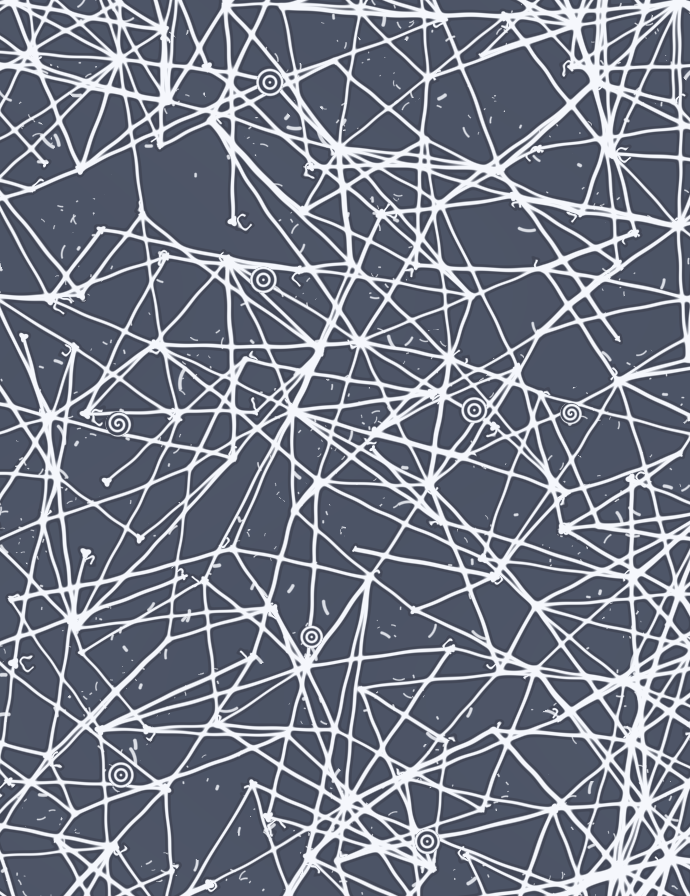
Write a Shadertoy shader that draws this pattern.

```glsl
// A tangled web of chalk-white lines on slate: jittered grid nodes throw out
// straight edges, a few hub nodes throw whole stars. Small hooks, knots, coiled
// rings and patches of fine splintered debris are scattered between them.

const vec3 SLATE = vec3(0.302, 0.332, 0.402);
const vec3 SHADE = vec3(0.26, 0.28, 0.34);
const vec3 CHALK = vec3(0.96, 0.97, 0.99);
const float TAU = 6.2831853;
const float NODE_CELL = 0.073;   // node spacing, in canvas heights

vec3 hash3(vec2 cell, float seed) {
    vec3 q = fract(cell.xyx * vec3(0.1031, 0.1030, 0.0973) + seed * 0.137);
    q += dot(q, q.yxz + 33.33);
    return fract((q.xxy + q.yzz) * q.zyx);
}

vec2 direction(float turn) {
    return vec2(cos(TAU * turn), sin(TAU * turn));
}

vec2 nodePosition(vec2 cell) {
    return cell + 0.1 + 0.8 * hash3(cell, 1.0).xy;
}

float segmentDistance(vec2 p, vec2 a, vec2 b) {
    vec2 ab = b - a, ap = p - a;
    return length(ap - ab * clamp(dot(ap, ab) / max(dot(ab, ab), 1e-5), 0.0, 1.0));
}

// Arc whose midpoint lies at the origin, turned by a fraction of a circle
float arcDistance(vec2 p, float turn, float halfSpan, float radius) {
    vec2 axis = direction(turn);
    p = mat2(axis.x, axis.y, -axis.y, axis.x) * p + vec2(0.0, radius);
    p.x = abs(p.x);
    vec2 tip = vec2(sin(halfSpan), cos(halfSpan));
    return tip.y * p.x > tip.x * p.y ? length(p - tip * radius) : abs(length(p) - radius);
}

// Edges blended with a soft minimum, so that crossings fill in slightly
float webDistance(vec2 p, float cellSize, float sharpness) {
    vec2 g = p / cellSize, home = floor(g);
    float sum = 1e-20;
    for (int y = -3; y <= 3; y++)
    for (int x = -3; x <= 3; x++) {
        vec2 cell = home + vec2(x, y);
        vec2 start = nodePosition(cell);
        vec3 kind = hash3(cell, 2.0);
        int edges = kind.x < 0.12 ? 8 : (kind.y < 0.5 ? 1 : 2);
        for (int i = 0; i < edges; i++) {
            vec3 h = hash3(cell, 5.0 + float(i));
            float turn = kind.z + (float(i) + 0.7 * h.x) / float(edges);
            vec2 reach = round(mix(1.2, 3.3, h.y) * direction(turn));
            float d = segmentDistance(g, start, nodePosition(cell + reach)) * cellSize;
            sum += exp(-sharpness * (d - mix(0.0014, 0.0022, h.z)));
        }
    }
    return -log(sum) / sharpness;
}

// A lobed knot on every node, with a curled hook on many of them
float knotDistance(vec2 p, float cellSize) {
    vec2 g = p / cellSize, home = floor(g);
    float d = 1.0;
    for (int y = -1; y <= 1; y++)
    for (int x = -1; x <= 1; x++) {
        vec2 cell = home + vec2(x, y);
        vec2 q = (g - nodePosition(cell)) * cellSize;
        vec3 h = hash3(cell, 3.0);
        float lobes = 0.0012 * sin(3.0 * atan(q.y, q.x + 1e-6) + TAU * h.x);
        d = min(d, length(q) - mix(0.002, 0.0055, h.y) - lobes);
        if (h.z > 0.35) {
            vec2 bend = q - 0.008 * direction(h.y) + 0.0012 * sin(q.yx * 500.0);
            d = min(d, arcDistance(bend, h.x, 0.6 + 1.6 * h.y, mix(0.004, 0.009, h.x)) - 0.0013);
        }
    }
    return d;
}

// Short, mostly straight splinters, one per cell where the hash is below density
float debrisDistance(vec2 p, float cellSize, float density, float seed) {
    vec2 g = p / cellSize, home = floor(g);
    float d = 1.0;
    for (int y = -1; y <= 1; y++)
    for (int x = -1; x <= 1; x++) {
        vec2 cell = home + vec2(x, y);
        vec3 h = hash3(cell, seed), k = hash3(cell, seed + 1.0);
        if (h.z < density)
            d = min(d, arcDistance(g - cell - h.xy, k.x, 0.04 + 0.45 * k.y * k.y,
                                   0.4 + 0.7 * k.z) - 0.02 - 0.06 * k.z);
    }
    return d * cellSize;
}

// x: distance to a coil's strokes, y: distance to its disc
vec2 coilDistance(vec2 p, float cellSize) {
    vec2 cell = floor(p / cellSize);
    vec3 h = hash3(cell, 21.0), k = hash3(cell, 22.0);
    if (k.x > 0.35) return vec2(1.0);
    vec2 q = p - (cell + 0.15 + 0.7 * h.xy) * cellSize;
    float radius = mix(0.009, 0.014, h.z), r = length(q);
    float gap = radius * 0.5;
    float turn = k.y > 0.5 ? atan(q.y, q.x + 1e-6) / TAU : 0.0;
    float stroke = abs(fract(r / gap + turn + 0.5) - 0.5) * gap - 0.0014;
    return vec2(max(stroke, r - radius - 0.0015), r - radius - 0.001);
}

void mainImage(out vec4 fragColor, in vec2 fragCoord) {
    vec2 p = fragCoord / iResolution.y;
    float soft = max(0.75 / iResolution.y, 0.001);

    // Slight hand-drawn sway and wobble
    vec2 sway = p + 0.002 * sin(p.yx * vec2(19.0, 23.0) + 2.0 * sin(p * 11.0));
    sway += 0.0005 * sin(p.yx * vec2(130.0, 110.0) + 3.0 * sin(p * 37.0));
    float web = min(webDistance(sway, NODE_CELL, 800.0), knotDistance(sway, NODE_CELL));
    vec2 coil = coilDistance(p, 0.2);
    float ink = min(max(web, -coil.y), coil.x);

    // Debris gathers in patches
    float patches = 0.5 + 0.5 * sin(p.x * 37.0 + 3.0 * sin(p.y * 13.0)) * sin(p.y * 41.0 + 2.0 * sin(p.x * 17.0));
    float debris = min(debrisDistance(p, 0.026, 0.06 + 0.22 * patches, 31.0),
                       debrisDistance(p, 0.012, 0.6 * smoothstep(0.65, 0.95, patches), 41.0));
    debris = max(debris, -coil.y);

    // Slate ground, darker beside the strokes, then chalk on top
    vec3 color = SLATE + 0.004 * sin(p.x * 9.0 + 2.0 * sin(p.y * 7.0));
    color = mix(color, SHADE, smoothstep(0.004, 0.0024, ink));
    color = mix(color, CHALK, 0.85 * smoothstep(soft, -soft, debris));
    color = mix(color, CHALK, smoothstep(soft, -soft, ink));
    fragColor = vec4(color, 1.0);
}
```
